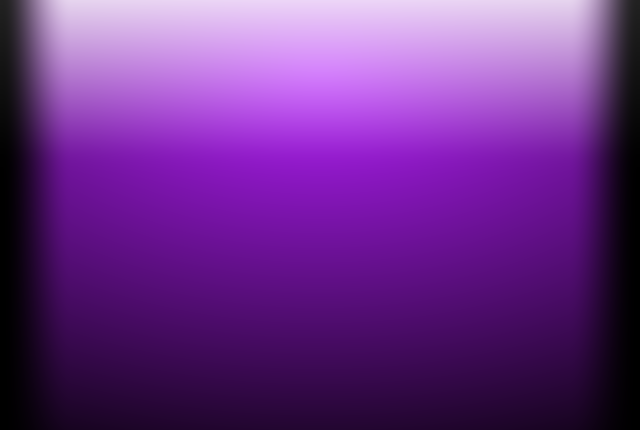
Reproduce this background procedurally as a Shadertoy shader.

```glsl
// A violet stage backdrop: an elliptical glow fades down into darkness,
// a pale sheen falls from the top edge, and soft black curtains close the sides.
// Built from one scaled distance, one softened ramp and one smooth side mask.

const vec3  GLOW_COLOR    = vec3(0.715, 0.112, 1.0);
const vec3  SHEEN_COLOR   = vec3(1.0);
const vec2  GLOW_CENTER   = vec2(0.5, 0.836);
const vec2  GLOW_FALLOFF  = vec2(0.845, 0.969); // brightness lost per canvas width, height
const float GLOW_ROUNDING = 0.03;               // softens the tip of the glow
const float SHEEN_BOTTOM  = 0.635;
const float SHEEN_TOP     = 0.82;               // opacity at the top edge
const float SHEEN_BLUR    = 0.025;
const float SHEEN_AT_SIDE = 0.16;               // part of the sheen left over the curtains
const float CURTAIN_START = 0.004;
const float CURTAIN_END   = 0.112;

// Ramp that is zero below the origin and rises with a rounded corner.
float softRamp(float x, float blur) {
    return 0.5 * (x + sqrt(x * x + blur * blur));
}

// Brightness of the elliptical glow, falling evenly with distance.
float glow(vec2 uv) {
    vec2 offset = (uv - GLOW_CENTER) * GLOW_FALLOFF;
    float dist = sqrt(dot(offset, offset) + GLOW_ROUNDING * GLOW_ROUNDING);
    return max(1.0 - dist, 0.0);
}

// Opacity of the sheen: zero below its bottom, strongest at the top edge.
float sheen(float height) {
    return SHEEN_TOP * softRamp(height - SHEEN_BOTTOM, SHEEN_BLUR) / (1.0 - SHEEN_BOTTOM);
}

void mainImage(out vec4 fragColor, in vec2 fragCoord) {
    vec2 uv = fragCoord / iResolution.xy;

    // Side curtains
    float sideDistance = min(uv.x, 1.0 - uv.x);
    float opening = smoothstep(CURTAIN_START, CURTAIN_END, sideDistance);

    // Glow, then the sheen on top
    vec3 color = GLOW_COLOR * glow(uv) * opening;
    float sheenOpacity = sheen(uv.y) * mix(SHEEN_AT_SIDE, 1.0, opening);
    color = mix(color, SHEEN_COLOR, sheenOpacity);

    fragColor = vec4(color, 1.0);
}
```
